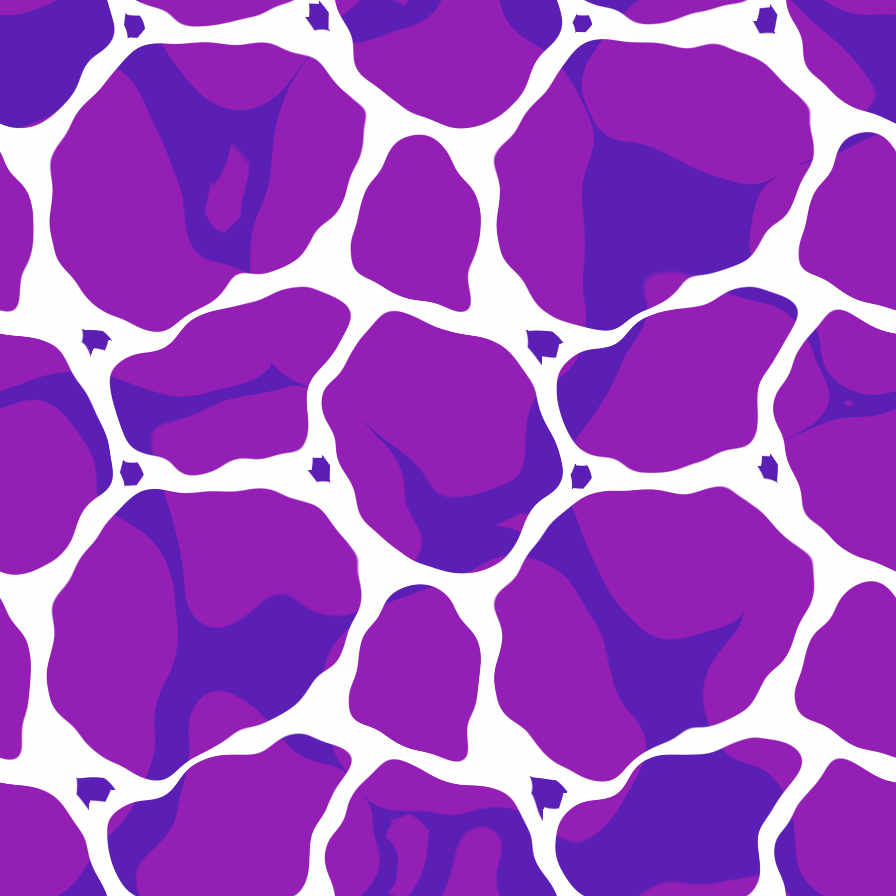
Reproduce this texture procedurally as a Shadertoy shader.

```glsl
const float TAU = 6.2831853;
const vec3 PURPLE = vec3(0.58, 0.12, 0.71);
const vec3 INDIGO = vec3(0.36, 0.12, 0.71);
const vec3 WHITE = vec3(0.995);

// Cell sites of one repeat: position and size weight
const vec3 SITES[4] = vec3[4](
    vec3(0.456, 0.635, 0.061),
    vec3(0.911, 0.479, -0.041),
    vec3(0.547, 0.141, 0.0),
    vec3(0.977, 0.997, 0.014));

// Gradient noise that wraps after a whole number of cells
vec2 gradientAt(vec2 cell, float period, float seed) {
    vec2 c = mod(cell, period) + seed;
    float angle = TAU * fract(sin(dot(c, vec2(127.1, 311.7))) * 4375.85);
    return vec2(cos(angle), sin(angle));
}

float noise(vec2 p, float period, float seed) {
    p *= period;
    vec2 i = floor(p), f = p - i;
    vec2 u = f * f * f * (f * (f * 6.0 - 15.0) + 10.0);
    vec2 e = vec2(1.0, 0.0);
    float a = dot(gradientAt(i, period, seed), f);
    float b = dot(gradientAt(i + e.xy, period, seed), f - e.xy);
    float c = dot(gradientAt(i + e.yx, period, seed), f - e.yx);
    float d = dot(gradientAt(i + e.xx, period, seed), f - e.xx);
    return mix(mix(a, b, u.x), mix(c, d, u.x), u.y);
}

vec2 warp(vec2 p, float period, float seed) {
    return vec2(noise(p, period, seed), noise(p, period, seed + 17.0));
}

vec3 siteAt(int k) {
    int shift = k / 4;
    return SITES[k % 4] + vec3(float(shift % 3 - 1), float(shift / 3 - 1), 0.0);
}

// Weighted cells: x = rounded distance to the walls, y = distance to a junction
vec2 web(vec2 p, float sharpness) {
    p.y -= 0.05 * sin(TAU * (p.x - 0.49));
    p = fract(p);

    vec3 home = vec3(0.0);
    float best = 1e3;
    for (int k = 0; k < 36; k++) {
        vec3 s = siteAt(k);
        float power = dot(p - s.xy, p - s.xy) - s.z;
        if (power < best) { best = power; home = s; }
    }

    float sum = 0.0, first = 1.0, second = 1.0;
    for (int k = 0; k < 36; k++) {
        vec3 s = siteAt(k);
        float gap = distance(s.xy, home.xy);
        if (gap < 0.001) continue;
        float d = (dot(p - s.xy, p - s.xy) - s.z - best) / (2.0 * gap);
        sum += exp(-sharpness * d);
        // Small cells take no part in junction holes
        if (min(s.z, home.z) < 0.0) continue;
        second = min(second, max(first, d));
        first = min(first, d);
    }
    return vec2(-log(sum) / sharpness, second);
}

float cover(float d, float blur) {
    return 1.0 - smoothstep(-blur, blur, d);
}

void mainImage(out vec4 fragColor, in vec2 fragCoord) {
    vec2 uv = fragCoord / iResolution.xy;
    float blur = 1.5 / iResolution.y;

    // Broad indigo bands on a turned lattice, with a few open junctions
    vec2 bandPos = mat2(1.0, -1.0, 1.0, 1.0) * uv + vec2(0.22, 0.37);
    bandPos += 0.16 * warp(uv, 5.0, 3.0) + 0.04 * warp(uv, 11.0, 8.0);
    vec2 bands = web(bandPos, 16.0);
    float bandWidth = 0.004 + 0.08 * noise(uv, 4.0, 29.0);
    float bandHole = 0.012 + 0.06 * noise(uv, 3.0, 41.0);
    float indigo = cover(bands.x - bandWidth, blur);
    indigo *= 1.0 - cover(bands.y - bandHole, blur);

    // White net repeating twice each way, slightly varied between repeats
    vec2 netPos = 2.0 * uv;
    vec2 bend = 0.07 * warp(netPos, 4.0, 5.0) + 0.028 * warp(netPos, 9.0, 11.0);
    bend += 0.018 * warp(uv, 13.0, 23.0);
    vec2 net = web(netPos + bend, 25.0);
    float netWidth = 0.019 + 0.022 * noise(netPos, 5.0, 37.0);
    float white = cover(net.x - netWidth, blur);
    float hole = cover(net.y - 0.025 - 0.012 * noise(uv, 7.0, 53.0), blur);

    vec3 color = mix(PURPLE, INDIGO, indigo);
    color = mix(color, WHITE, white);
    color = mix(color, INDIGO, hole);
    fragColor = vec4(color, 1.0);
}
```
